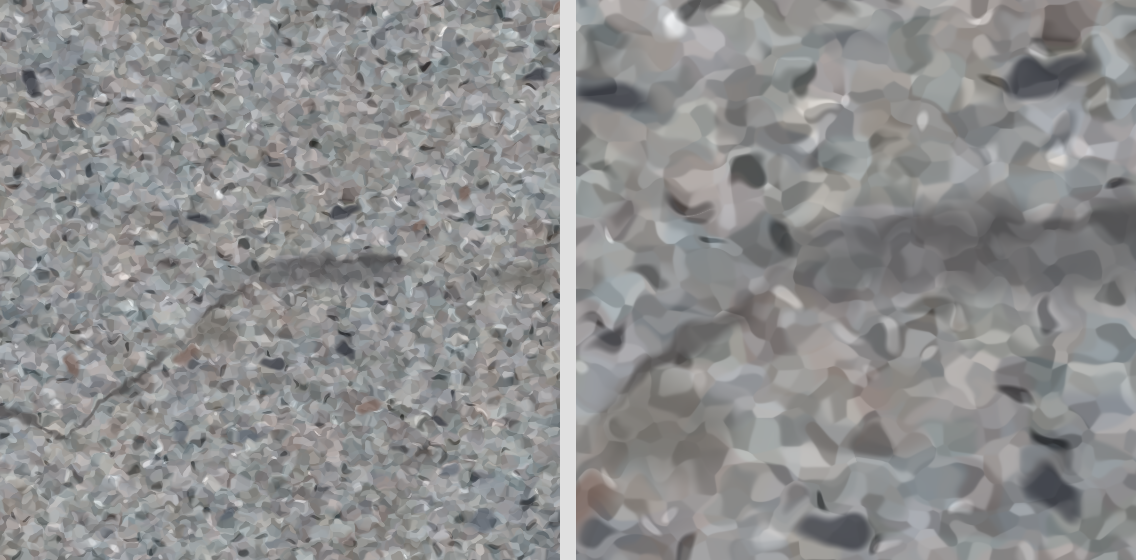
Left, the full canvas; right, a detail of the centre.
This texture is drawn by a Shadertoy shader. Its source:

```glsl
// Weathered grey concrete with fine mineral grains, scattered pebbles and a rough crack.

vec3 hash3(vec2 p) {
    vec3 q = fract(p.xyx * vec3(0.1031, 0.1030, 0.0973));
    q += dot(q, q.yxz + 33.33);
    return fract((q.xxy + q.yzz) * q.zyx);
}

float noise(vec2 p) {
    vec2 i = floor(p), f = fract(p);
    f = f * f * (3.0 - 2.0 * f);
    float low = mix(hash3(i).x, hash3(i + vec2(1, 0)).x, f.x);
    float high = mix(hash3(i + vec2(0, 1)).x, hash3(i + vec2(1, 1)).x, f.x);
    return mix(low, high, f.y);
}

float fbm(vec2 p) {
    float sum = 0.0, gain = 0.5;
    for (int i = 0; i < 4; i++) {
        sum += gain * noise(p);
        p = mat2(1.6, 1.2, -1.2, 1.6) * p + 7.3;
        gain *= 0.5;
    }
    return sum / 0.9375;
}

// Soft cellular grains: three random values per grain, from -1 to 1
vec3 grains(vec2 p, float softness) {
    vec2 cell = floor(p);
    vec3 sum = vec3(0.0);
    float total = 0.0;
    for (int y = -1; y <= 1; y++)
    for (int x = -1; x <= 1; x++) {
        vec2 c = cell + vec2(x, y);
        vec2 d = c + hash3(c + 51.0).xy - p;
        float weight = exp(-dot(d, d) / softness);
        sum += weight * hash3(c + 17.0);
        total += weight;
    }
    return 2.0 * sum / total - 1.0;
}

// Scattered stretched flecks: x is coverage, y is a random id
vec2 flecks(vec2 p, float chance, float size, float seed) {
    vec2 cell = floor(p), best = vec2(0.0);
    for (int y = -1; y <= 1; y++)
    for (int x = -1; x <= 1; x++) {
        vec2 c = cell + vec2(x, y);
        vec3 place = hash3(c + seed), form = hash3(c + seed + 91.0);
        if (place.z > chance) continue;
        vec2 d = p - c - place.xy;
        float a = 6.283 * form.x;
        d = mat2(cos(a), sin(a), -sin(a), cos(a)) * d;
        d *= vec2(0.75, 1.0 + 0.7 * form.y);
        float r = length(d) / (size * (0.55 + 0.65 * form.z));
        float cover = 1.0 - smoothstep(0.55, 1.25, r);
        if (cover > best.x) best = vec2(cover, form.y);
    }
    return best;
}

float crackHeight(float x) {
    float y = 0.265 - 0.04 * smoothstep(0.0, 0.12, x);
    y += 0.30 * clamp((x - 0.12) / 0.35, 0.0, 1.0);
    y += 0.06 * smoothstep(0.9, 1.02, x) - 0.025 * smoothstep(0.68, 0.85, x);
    return y + 0.035 * (fbm(vec2(x * 16.0, 4.0)) - 0.5);
}

// Soft-edged ellipse
float blot(vec2 p, vec2 center, vec2 radius) {
    return 1.0 - smoothstep(0.45, 1.15, length((p - center) / radius));
}

void mainImage(out vec4 fragColor, in vec2 fragCoord) {
    vec2 uv = fragCoord / iResolution.xy;
    vec2 wobble = vec2(noise(uv * 70.0), noise(uv * 70.0 + 40.0)) - 0.5;
    vec2 p = uv + 0.012 * wobble;
    vec2 q = p * vec2(0.9, 1.1);

    // Cement matrix and sand
    vec3 coarse = grains(q * 42.0, 0.06);
    vec3 fine = grains(q * 88.0 + 30.0, 0.07);
    float tone = 0.58 + 0.075 * coarse.x + 0.095 * fine.x;
    tone += 0.09 * (fbm(uv * 7.0) - 0.5);
    vec3 color = vec3(tone);

    // Warm, cool and greenish stains
    float warmth = 0.6 * coarse.y + 0.4 * fine.y + 2.0 * (fbm(uv * 9.0 + 20.0) - 0.52);
    color += 0.024 * warmth * vec3(1.0, -0.1, -0.9);
    color += 0.012 * coarse.z * vec3(-0.6, 0.6, 0.0) + vec3(-0.002, 0.001, 0.003);

    // Dark and bright mineral flecks
    vec2 dark = flecks(q * 27.0, 0.5, 0.24, 5.0);
    color -= dark.x * (0.10 + 0.14 * dark.y);
    vec2 bright = flecks(q * 32.0, 0.3, 0.23, 140.0);
    color += bright.x * (0.07 + 0.13 * bright.y);

    // Rare larger pebbles: slate, rust and near-black
    vec2 pebble = flecks(q * 9.0, 0.22, 0.16, 260.0);
    vec3 stone = mix(vec3(0.40, 0.43, 0.47), vec3(0.49, 0.41, 0.38), step(0.45, pebble.y));
    stone = mix(stone, vec3(0.22, 0.23, 0.26), step(0.78, pebble.y));
    color = mix(color, stone + 0.04 * fine.x, 0.8 * pebble.x);

    // Crack seam, fading in and out along its length
    float drop = p.y - crackHeight(p.x);
    float width = 0.004 + 0.008 * noise(vec2(uv.x * 22.0, 9.0));
    float seam = 1.0 - smoothstep(0.3 * width, 1.5 * width, abs(drop));
    seam *= 0.35 + 0.65 * smoothstep(0.3, 0.6, noise(vec2(uv.x * 15.0, 2.0)));
    color = mix(color, vec3(0.31, 0.30, 0.30) + 0.03 * fine.x, 0.72 * seam);

    // Hollows and chipped ledges beside the crack
    vec2 ragged = uv + 0.035 * (vec2(fbm(uv * 24.0), fbm(uv * 24.0 + 60.0)) - 0.5);
    float hollow = blot(ragged, vec2(0.58, 0.518), vec2(0.15, 0.034));
    color = mix(color, vec3(0.38, 0.38, 0.39) + 0.05 * fine.x, 0.68 * hollow);
    float ledge = blot(ragged, vec2(0.385, 0.41), vec2(0.045, 0.034));
    ledge = max(ledge, blot(ragged, vec2(0.94, 0.505), vec2(0.07, 0.028)));
    color = mix(color, vec3(0.45, 0.44, 0.42) + 0.04 * fine.x, 0.7 * ledge);

    fragColor = vec4(clamp(color, 0.0, 1.0), 1.0);
}
```
